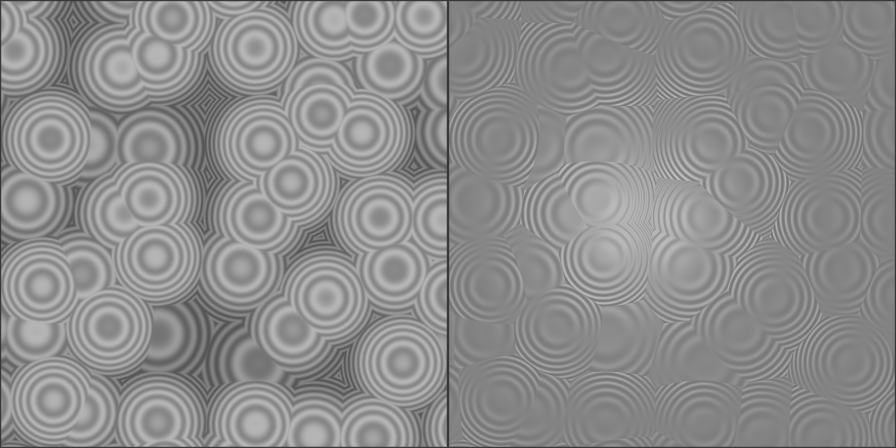
Write a Shadertoy shader that draws this pattern.

```glsl
// Two panels of one ringed cell field: grey height map on the left, lit relief on the right.

const float TAU = 6.2831853;

// Cell field
const float CELLS = 6.5;           // cells along the canvas height
const float JITTER = 0.72;         // scatter of the centres inside their cells
const float SINK = 0.50;           // greatest depth of a weak cell
const float STEEP = 1.10;          // growth rate of a strong cell
const float SHALLOW = 0.55;        // growth rate of a weak cell
const float RING_PERIOD = 0.105;   // field change from one ring to the next

// Height map tones
const float MAP_GREY = 0.618;
const float RING_CONTRAST = 0.092;
const float GAP_SHADE = 0.20;      // darkening of the deep gaps

// Relief lighting
const vec2  LIGHT_POS = vec2(0.42, 0.51);
const float LIGHT_HEIGHT = 0.24;
const float RELIEF = 0.006;
const float AMBIENT = 0.51;
const float GLOW = 0.21;
const float GLOW_POWER = 4.5;
const float EMBOSS = 0.15;

// Frame
const float FRAME_GREY = 0.22;
const float FRAME_WIDTH = 0.0027;

const int SAMPLES = 3;             // samples per pixel side

vec3 hash3(vec2 cell) {
    vec3 q = fract(cell.xyx * vec3(0.1031, 0.1030, 0.0973));
    q += dot(q, q.yxz + 33.33);
    return fract((q.xxy + q.yzz) * q.zyx);
}

// Lowest of the paraboloids around all centres: x = value, yz = gradient.
vec3 cellField(vec2 p) {
    vec2 home = floor(p);
    vec3 lowest = vec3(1e3, 0.0, 0.0);
    for (int j = -2; j <= 2; j++)
    for (int i = -2; i <= 2; i++) {
        vec2 cell = home + vec2(i, j);
        vec3 rnd = hash3(cell + 47.0);
        vec2 offset = p - cell - 0.5 - JITTER * (rnd.xy - 0.5);
        float weakness = rnd.z * rnd.z;
        float rate = mix(STEEP, SHALLOW, weakness);
        float value = rate * dot(offset, offset) + SINK * weakness;
        if (value < lowest.x) lowest = vec3(value, 2.0 * rate * offset);
    }
    return lowest;
}

float heightMap(vec3 field) {
    float rings = cos(TAU * field.x / RING_PERIOD);
    float gap = smoothstep(0.28, 0.75, field.x);
    return MAP_GREY + RING_CONTRAST * rings - GAP_SHADE * gap;
}

float litRelief(vec3 field, vec2 p) {
    float phase = TAU * field.x / RING_PERIOD;
    vec2 slope = -RELIEF * sin(phase) * TAU / RING_PERIOD * field.yz;
    vec3 normal = normalize(vec3(-slope, 1.0));
    vec3 light = normalize(vec3(LIGHT_POS - p, LIGHT_HEIGHT));
    float facing = max(dot(normal, light), 0.0);
    return AMBIENT + GLOW * pow(facing, GLOW_POWER)
         + EMBOSS * dot(normal.xy, light.xy);
}

float shade(vec2 p, float panelWidth) {
    bool isRelief = p.x > panelWidth;
    vec2 local = isRelief ? p - vec2(panelWidth, 0.0) : p;
    vec3 field = cellField(local * CELLS);
    float grey = isRelief ? litRelief(field, local) : heightMap(field);

    // Thin dark frame around each panel
    vec2 inset = min(local, vec2(panelWidth, 1.0) - local);
    float edge = min(inset.x, inset.y);
    float inside = smoothstep(0.7 * FRAME_WIDTH, 1.3 * FRAME_WIDTH, edge);
    return mix(FRAME_GREY, grey, inside);
}

void mainImage(out vec4 fragColor, in vec2 fragCoord) {
    float panelWidth = 0.5 * iResolution.x / iResolution.y;

    // Average a small grid of samples to smooth rings and cell edges
    float grey = 0.0;
    for (int j = 0; j < SAMPLES; j++)
    for (int i = 0; i < SAMPLES; i++) {
        vec2 shift = (vec2(i, j) + 0.5) / float(SAMPLES) - 0.5;
        grey += shade((fragCoord + shift) / iResolution.y, panelWidth);
    }
    fragColor = vec4(vec3(grey / float(SAMPLES * SAMPLES)), 1.0);
}
```
